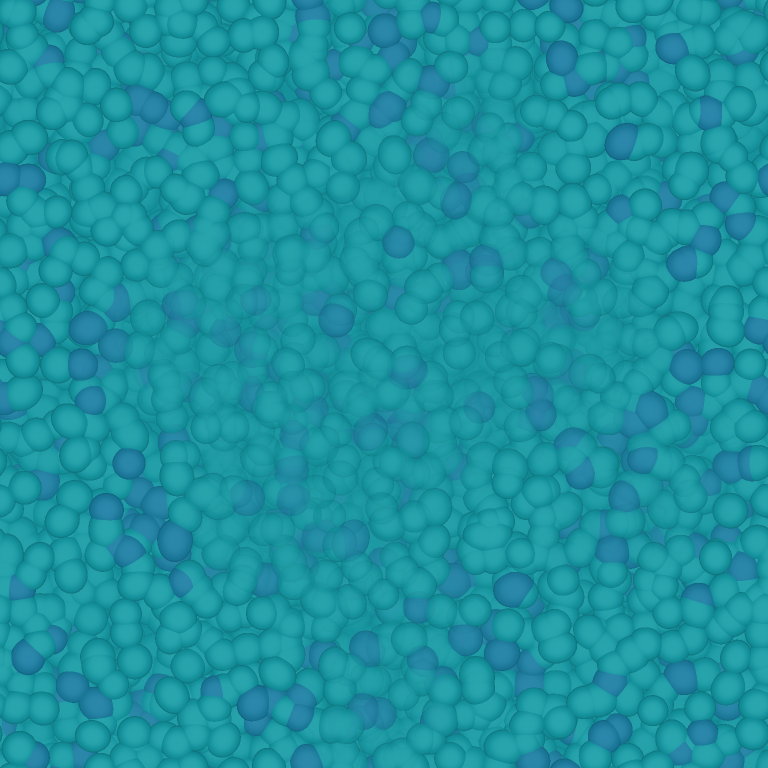
Write a Shadertoy shader that draws this texture.

```glsl
// A seamless heap of small teal balls with scattered blue ones, seen from above.
// Wrapped layers of jittered cells hold stretched spheres; the highest surface
// wins, and soft patches let the ball beneath show through.

#define CELLS 26           // cells across the canvas, whole so that it tiles
#define LAYERS 4           // balls per cell
#define RADIUS 0.57        // ball radius in cells
#define STRETCH 0.22       // largest elongation of a ball
#define DEPTH 2.8          // depth of the heap in radii
#define BLUE_SHARE 0.16    // share of blue balls
#define FOG 0.55           // fading of the lowest balls
#define GHOST 0.42         // translucency inside hazy patches

const float TAU = 6.2831853;

// Integer hash giving three values from 0 to 1
vec3 hash3(ivec3 cell) {
    uvec3 v = uvec3(cell) * 1664525u + 1013904223u;
    v.x += v.y * v.z; v.y += v.z * v.x; v.z += v.x * v.y;
    v ^= v >> 16u;
    v.x += v.y * v.z; v.y += v.z * v.x; v.z += v.x * v.y;
    return vec3(v >> 8u) / 16777216.0;
}

// Broad patches that wrap around the canvas, 0 clear to 1 hazy
float hazeAt(vec2 uv) {
    vec2 a = TAU * uv;
    float waves = -0.5 * (cos(a.x) + cos(a.y))
                + 0.3 * sin(2.0 * a.x + a.y + 1.0)
                + 0.25 * sin(3.0 * a.y - 2.0 * a.x);
    return smoothstep(-0.2, 1.2, waves);
}

// Blue balls gather in loose wrapped clusters
float blueChance(vec2 uv) {
    vec2 a = TAU * uv;
    float cluster = sin(2.0 * a.x - a.y + 0.6) * sin(3.0 * a.y + a.x);
    return BLUE_SHARE * (1.0 + 0.8 * cluster);
}

// Ball colour; ball = (facing, is blue, level, surface height)
vec3 ballColor(vec4 ball, float haze) {
    bool blue = ball.y > 0.5;
    vec3 rim   = blue ? vec3(0.06, 0.36, 0.48) : vec3(0.05, 0.42, 0.46);
    vec3 body  = blue ? vec3(0.10, 0.46, 0.59) : vec3(0.07, 0.56, 0.60);
    vec3 crown = blue ? vec3(0.17, 0.53, 0.67) : vec3(0.16, 0.65, 0.68);
    vec3 mist  = blue ? vec3(0.15, 0.53, 0.64) : vec3(0.09, 0.58, 0.62);
    vec3 color = mix(rim, body, smoothstep(0.0, 0.62, ball.x));
    color = mix(color, crown, smoothstep(0.55, 1.0, ball.x));
    return mix(color, mist, FOG * (1.0 - ball.z) + 0.2 * haze);
}

// Find the two highest surfaces at a point and blend them
vec3 heap(vec2 uv) {
    vec4 top = vec4(0.55, 0.0, 0.0, -1.0);
    vec4 below = top;
    for (int layer = 0; layer < LAYERS; layer++) {
        vec2 shift = fract(float(layer) * vec2(0.618, 0.383));
        vec2 p = uv * float(CELLS) + shift;
        ivec2 base = ivec2(floor(p));
        for (int j = -1; j <= 1; j++)
        for (int i = -1; i <= 1; i++) {
            ivec2 cell = base + ivec2(i, j);
            ivec2 id = (cell + 2 * CELLS) % CELLS;
            vec3 place = hash3(ivec3(id, layer));
            vec3 look = hash3(ivec3(id, layer + 17));

            // Offset in the turned, stretched frame of the ball
            vec2 d = p - vec2(cell) - place.xy;
            float angle = TAU * look.x;
            vec2 axis = vec2(cos(angle), sin(angle));
            d = vec2(dot(d, axis), dot(d, vec2(-axis.y, axis.x)));
            d.x /= 1.0 + STRETCH * look.y * look.y;
            d /= RADIUS * mix(0.92, 1.07, fract(look.y * 7.0));

            float q = dot(d, d);
            if (q < 1.0) {
                float facing = sqrt(1.0 - q);
                vec2 home = (vec2(id) + place.xy) / float(CELLS);
                float isBlue = step(look.z, blueChance(home));
                vec4 ball = vec4(facing, isBlue, place.z, place.z * DEPTH + facing);
                if (ball.w > top.w) {
                    below = top;
                    top = ball;
                } else if (ball.w > below.w) {
                    below = ball;
                }
            }
        }
    }
    float haze = hazeAt(uv);
    return mix(ballColor(top, haze), ballColor(below, haze), GHOST * haze);
}

void mainImage(out vec4 fragColor, in vec2 fragCoord) {
    // Four samples per pixel smooth the outlines
    vec3 color = vec3(0.0);
    for (int s = 0; s < 4; s++) {
        vec2 offset = vec2(s % 2, s / 2) * 0.5 - 0.25;
        color += heap((fragCoord + offset) / iResolution.xy);
    }
    fragColor = vec4(color / 4.0, 1.0);
}
```
